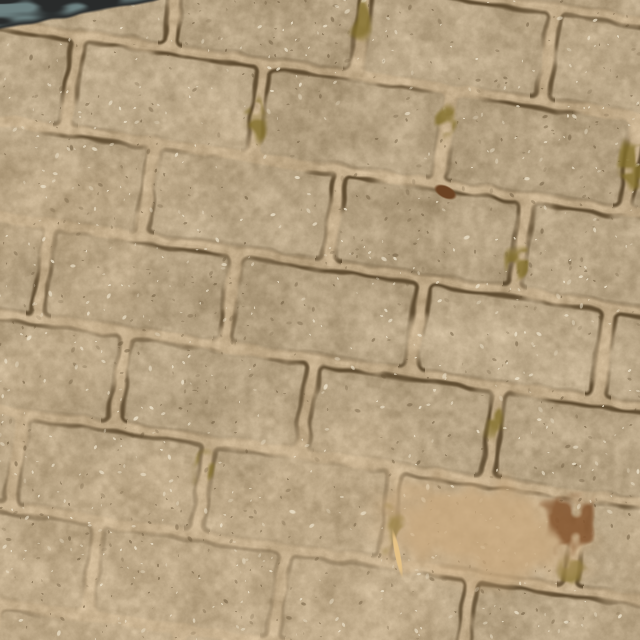
This texture is drawn by a WebGL 2 fragment shader. Its source:

```glsl
#version 300 es
precision highp float;
// Tilted running-bond paving: worn sandy bricks with broken dark joints, grit and moss.
uniform vec2 u_resolution;
out vec4 fragColor;

const float TILT = 0.145;                     // radians
const vec2 PITCH = vec2(0.2945, 0.1493);      // brick plus joint
const vec2 ORIGIN = vec2(0.130, 0.037);       // first joint crossing
const float ROW_SHIFT = 0.142;
const vec2 JOINT_HALF = vec2(0.0105, 0.0085);
const float CORNER = 0.008;
const float LINE_HALF = 0.0021;
const float GRIT_CELLS = 72.0;
const float GRIT_AMOUNT = 0.16;
const float MOSS_AMOUNT = 0.2;
const vec3 STONE = vec3(0.725, 0.648, 0.525);
const vec3 SAND = vec3(0.775, 0.685, 0.550);
const vec3 WARM_SAND = vec3(0.790, 0.660, 0.490);
const vec3 CREVICE = vec3(0.400, 0.325, 0.215);
const vec3 GLINT = vec3(0.930, 0.890, 0.800);
const vec3 MOSS = vec3(0.510, 0.435, 0.170);
const vec3 RUST = vec3(0.500, 0.310, 0.160);
const vec3 STRAW = vec3(0.900, 0.760, 0.520);
const vec3 SHADE = vec3(0.160, 0.170, 0.170);
const vec3 STEEL = vec3(0.430, 0.510, 0.510);

float hash(vec2 p) {
    vec3 q = fract(p.xyx * vec3(0.1031, 0.1030, 0.0973));
    q += dot(q, q.yzx + 33.33);
    return fract((q.x + q.y) * q.z);
}

float noise(vec2 p) {
    vec2 i = floor(p), f = fract(p);
    f = f * f * (3.0 - 2.0 * f);
    return mix(mix(hash(i), hash(i + vec2(1, 0)), f.x),
               mix(hash(i + vec2(0, 1)), hash(i + vec2(1, 1)), f.x), f.y);
}

float fbm(vec2 p) {
    float sum = 0.0, amp = 0.5;
    for (int i = 0; i < 4; i++) {
        sum += amp * noise(p);
        p = mat2(1.6, 1.2, -1.2, 1.6) * p + 7.3;
        amp *= 0.5;
    }
    return sum / 0.9375;
}

mat2 rotation(float a) { return mat2(cos(a), -sin(a), sin(a), cos(a)); }

float roundBox(vec2 p, vec2 halfSize, float r) {
    vec2 q = abs(p) - halfSize + r;
    return length(max(q, 0.0)) + min(max(q.x, q.y), 0.0) - r;
}

// Soft ellipse mask, turned by an angle
float blob(vec2 p, vec2 radius, float angle, float soft) {
    return 1.0 - smoothstep(1.0 - soft, 1.0 + soft, length(rotation(angle) * p / radius));
}

// Small elongated chips scattered one per cell
float grit(vec2 p, float seed, float amount) {
    float mask = 0.0;
    vec2 g = p * GRIT_CELLS, base = floor(g);
    for (int y = -1; y <= 1; y++)
    for (int x = -1; x <= 1; x++) {
        vec2 id = base + vec2(x, y), key = id + seed;
        vec2 center = id + vec2(hash(key + 11.0), hash(key + 23.0));
        float size = mix(0.12, 0.34, pow(hash(key + 37.0), 2.0));
        float chip = blob(g - center, size * vec2(1.0, 0.6), 6.28 * hash(key + 51.0), 0.4);
        mask = max(mask, chip * step(hash(key), amount) * mix(0.35, 1.0, hash(key + 67.0)));
    }
    return mask;
}

void main() {
    vec2 p = gl_FragCoord.xy / u_resolution.y;
    p.y = 1.0 - p.y;                          // measured downward
    float px = 1.0 / u_resolution.y;

    // Brick lattice
    vec2 wobble = vec2(noise(p * 38.0), noise(p * 38.0 + 50.0)) - 0.5;
    vec2 q = rotation(TILT) * p - ORIGIN + wobble * 0.006;
    float row = floor(q.y / PITCH.y);
    q.x -= ROW_SHIFT * mod(row, 2.0);
    vec2 id = vec2(floor(q.x / PITCH.x), row);
    vec2 local = q - (id + 0.5) * PITCH;
    float d = roundBox(local, PITCH * 0.5 - JOINT_HALF, CORNER);
    float inside = 1.0 - smoothstep(-0.003, 0.003, d);

    // Stone, sand and mottling
    float drift = smoothstep(0.42, 0.72, fbm(p * 3.5 + 4.0) + 0.2 * (p.y - 0.5));
    vec3 stone = STONE + 0.05 * (hash(id + 40.0) - 0.5);
    vec3 color = mix(SAND, mix(stone, SAND, 0.45 * drift), inside);
    color += 0.13 * (fbm(p * 19.0) - 0.5) + 0.15 * (fbm(p * 85.0) - 0.5);

    // Broken crevices, strongest along the upper edge and the sides
    float lower = smoothstep(0.02, 0.06, local.y) * step(abs(local.x), PITCH.x * 0.5 - 0.02);
    float wear = smoothstep(0.25, 0.58, fbm(p * 11.0 + 20.0)) * (1.0 - 0.65 * drift);
    float width = LINE_HALF * mix(0.6, 1.5, noise(p * 45.0 + 9.0));
    float line = 1.0 - smoothstep(width - px, width + 0.0022 + px, abs(d));
    float halo = exp(-abs(d) * 190.0);
    color = mix(color, CREVICE, (0.85 * line + 0.22 * halo) * wear * mix(1.0, 0.3, lower));

    // Chips, bright and dark
    float cluster = mix(0.3, 1.2, noise(p * 9.0 + 3.0));
    color = mix(color, CREVICE, 0.5 * grit(p + 0.003, 130.0, GRIT_AMOUNT * cluster));
    color = mix(color, GLINT, 0.8 * grit(p, 10.0, GRIT_AMOUNT * cluster));

    // Moss in some upright joints
    vec2 joint = vec2(floor(q.x / PITCH.x + 0.5), row);
    vec2 mossAt = q - vec2(joint.x, row + mix(0.25, 0.8, hash(joint + 71.0))) * PITCH;
    float moss = blob(mossAt + wobble * 0.02, vec2(0.014, 0.028), 0.0, 0.4);
    color = mix(color, MOSS, 0.8 * moss * step(hash(joint + 5.0), MOSS_AMOUNT) * smoothstep(0.2, 0.6, noise(p * 60.0)));

    // Spilled sand, rust stain, leaf and straw
    vec2 ragged = p + wobble * 0.035;
    color = mix(color, WARM_SAND, 0.75 * blob(ragged - vec2(0.75, 0.83), vec2(0.15, 0.07), 0.15, 0.4));
    color = mix(color, RUST, 0.8 * blob(ragged - vec2(0.89, 0.805), vec2(0.032, 0.042), 0.2, 0.25) * smoothstep(0.2, 0.6, noise(p * 50.0)));
    color = mix(color, RUST * 0.85, blob(p - vec2(0.696, 0.3), vec2(0.017, 0.009), 0.45, 0.2));
    color = mix(color, STRAW, blob(p - vec2(0.621, 0.865), vec2(0.004, 0.032), -0.2, 0.3));

    // Shaded object at the upper left corner
    float edge = p.y + 0.19 * p.x - 0.046 + wobble.x * 0.004;
    vec3 object = mix(SHADE, STEEL, smoothstep(0.35, 0.75, noise(p * vec2(25.0, 90.0))) * smoothstep(0.0, -0.012, edge));
    color = mix(color, object, 1.0 - smoothstep(-0.003, 0.003, edge));

    fragColor = vec4(clamp(color, 0.0, 1.0), 1.0);
}
```
